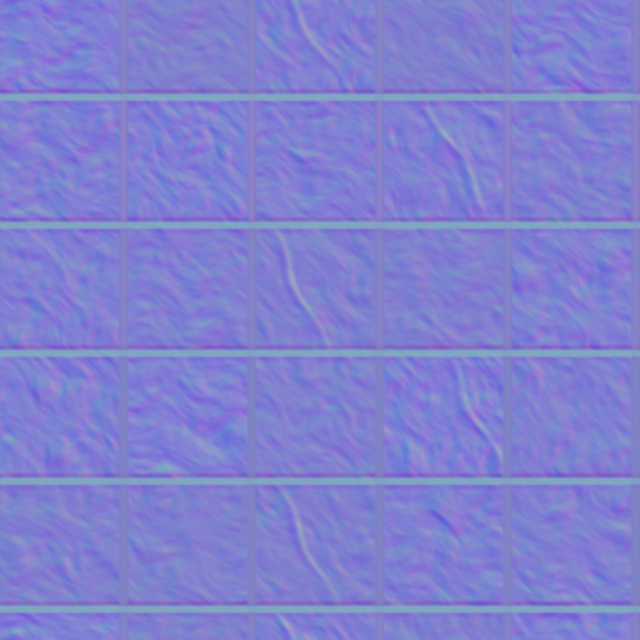
Reproduce this texture map procedurally as a WebGL 1 fragment shader.

```glsl
precision highp float;
// Tangent-space normal map of a five by five wall of rough stone tiles with thin seams.

uniform vec2 u_resolution;

#define TILES 5.0
#define SEAM_SHIFT vec2(-0.007, 0.048)
#define SEAM_WIDTH 0.0052
#define GRAIN_SCALE 6.5
#define GRAIN_SLOPE 0.036
#define GRAIN_STRETCH 0.7
#define CREASE_SLOPE 0.15
#define CREASE_WIDTH 0.024
#define FLAT_BLUE 0.825
#define SEAM_GREY vec3(0.46, 0.52, 0.73)
#define SEAM_PINK vec3(0.66, 0.48, 0.80)

vec2 hash2(vec2 p) {
  vec3 q = fract(p.xyx * vec3(0.1031, 0.1030, 0.0973));
  q += dot(q, q.yzx + 33.33);
  return fract((q.xx + q.yz) * q.zy);
}

float bell(float x, float width) {
  return exp(-x * x / (width * width));
}

// Gradient of a cellular sum of smooth bumps and dents
vec2 bumpGradient(vec2 p) {
  vec2 cell = floor(p);
  vec2 gradient = vec2(0.0);
  for (int j = -1; j <= 1; j++) {
    for (int i = -1; i <= 1; i++) {
      vec2 id = cell + vec2(float(i), float(j));
      vec2 toPoint = p - id - hash2(id);
      float weight = 2.0 * hash2(id + 71.0).x - 1.0;
      float falloff = max(0.0, 1.0 - dot(toPoint, toPoint));
      gradient -= 6.0 * weight * toPoint * falloff * falloff;
    }
  }
  return gradient;
}

// Layered wrinkles that run along a direction chosen per tile
vec2 grainSlope(vec2 p, vec2 tile) {
  vec2 seed = hash2(tile + 13.0);
  float angle = mix(-1.15, -0.3, seed.x);
  vec2 along = vec2(cos(angle), sin(angle));
  mat2 frame = mat2(along, vec2(-along.y, along.x));
  vec2 stretch = vec2(GRAIN_STRETCH, 1.0);
  p += 0.03 * sin(p.yx * vec2(13.0, 11.0) + 6.3 * seed);

  vec2 q = (p * frame) * stretch * GRAIN_SCALE;
  vec2 offset = 40.0 + 17.0 * tile;
  vec2 slope = 0.65 * bumpGradient(q + offset);
  slope += 0.85 * bumpGradient(q * 2.1 + offset.yx + 150.0);
  slope += 0.35 * bumpGradient(q * 4.0 + offset + 290.0);
  return frame * (stretch * slope);
}

// A bent ridge falling to the right, lit on its crest and shaded on its left
vec2 creaseSlope(vec2 p, vec2 tile) {
  vec2 seed = hash2(tile + 47.0);
  float lean = mix(0.4, 0.85, seed.y);
  float path = 0.15 + 0.4 * seed.x + lean * (1.0 - p.y);
  path += 0.035 * sin(9.0 * p.y + 6.3 * seed.x);
  vec2 facing = normalize(vec2(1.0, lean));
  float d = (p.x - path) * facing.x;
  float ridge = bell(d, CREASE_WIDTH) - 0.6 * bell(d + 0.05, 0.03);
  float fade = bell(p.y - mix(0.5, 0.8, seed.y), 0.45);

  // Strong ridges zigzag between two columns; a few faint ones lie elsewhere
  float zigzag = 1.0 - step(0.5, abs(tile.x - 2.0 - mod(tile.y, 2.0)));
  float faint = 0.4 * step(0.65, hash2(tile + 5.0).x);
  return normalize(vec2(0.8, 1.0)) * ridge * fade * max(zigzag, faint);
}

void main() {
  vec2 uv = gl_FragCoord.xy / u_resolution;
  vec2 grid = (uv - SEAM_SHIFT) * TILES;
  vec2 tile = mod(floor(grid), TILES);
  vec2 local = fract(grid);
  vec2 seam = (local - floor(local + 0.5)) / TILES;

  // Soft seam coverage
  float edge = max(0.0024, 0.75 / u_resolution.y);
  float ledge = 1.0 - smoothstep(SEAM_WIDTH - edge, SEAM_WIDTH + edge, abs(seam.y));
  float joint = 1.0 - smoothstep(SEAM_WIDTH - edge, SEAM_WIDTH + 2.0 * edge, abs(seam.x));
  float exposed = 1.0 - 0.8 * max(ledge, joint);

  // Stone surface, rougher on some tiles
  vec2 mood = hash2(tile + 29.0);
  float roughness = mix(0.75, 1.25, mood.x);
  vec2 slope = GRAIN_SLOPE * roughness * grainSlope(local, tile);
  slope += CREASE_SLOPE * creaseSlope(local, tile);
  slope *= exposed;

  // Horizontal seam: bright lower bevel with shaded lips
  slope.y += 0.155 * ledge;
  slope.y -= 0.10 * bell(seam.y - 0.0095, 0.0033);
  slope.y -= 0.05 * bell(seam.y + 0.0095, 0.0033);

  float blue = FLAT_BLUE - 0.4 * max(slope.y, 0.0) - 0.1 * min(slope.y, 0.0);
  blue += 0.06 * (roughness - 1.0) * exposed;
  blue -= 0.06 * bell(seam.y - 0.0095, 0.0033);
  vec3 color = vec3(0.5 + slope, blue - 0.01 * ledge);

  // Vertical seam: grey sides and a pink core that strengthens in one row
  float blush = 0.5 + 0.5 * cos(6.2832 * (tile.y - 3.0) / TILES);
  float core = bell(seam.x, 0.0034) * mix(0.3, 0.9, blush * blush);
  vec3 jointColor = mix(SEAM_GREY, SEAM_PINK, core);
  color = mix(color, jointColor, 0.7 * joint * (1.0 - 0.75 * ledge));

  gl_FragColor = vec4(clamp(color, 0.0, 1.0), 1.0);
}
```
